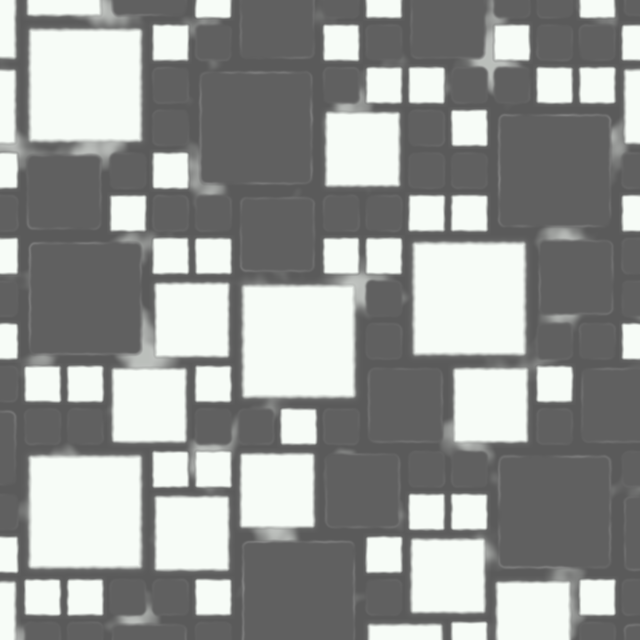
Reproduce this pattern procedurally as a three.js fragment shader.

```glsl
// Irregular packing of light and dark squares, one, two or three cells wide.
// Large squares are jittered in blocks of five cells, medium ones win free room
// by hash priority, small ones fill the rest; noise smudges the gaps between.
varying vec2 vUv;

float hash(vec2 p) {
  return fract(sin(dot(p, vec2(127.1, 311.7))) * 43758.5453);
}

vec2 gradient(vec2 p) {
  float angle = 6.2832 * hash(p + 17.3);
  return vec2(cos(angle), sin(angle));
}

float gradientNoise(vec2 p) {
  vec2 i = floor(p), f = fract(p);
  vec2 u = f * f * f * (f * (f * 6.0 - 15.0) + 10.0);
  vec2 e = vec2(1.0, 0.0);
  float low = mix(dot(gradient(i), f), dot(gradient(i + e), f - e), u.x);
  float high = mix(dot(gradient(i + e.yx), f - e.yx), dot(gradient(i + 1.0), f - 1.0), u.x);
  return mix(low, high, u.y);
}

bool covers(vec2 anchor, float size, vec2 cell) {
  vec2 q = cell - anchor;
  return min(q.x, q.y) > -0.5 && max(q.x, q.y) < size - 0.5;
}

vec2 blockOf(vec2 cell) {
  return floor((cell + 0.5) / 5.0);
}

// Lower left cell of the large square in the block around a cell
vec2 largeAnchor(vec2 cell) {
  vec2 block = blockOf(cell);
  return block * 5.0 + floor(3.0 * vec2(hash(block + 3.7), hash(block + 41.3)));
}

bool inLarge(vec2 cell) {
  return covers(largeAnchor(cell), 3.0, cell);
}

bool mediumFits(vec2 a) {
  return !(inLarge(a) || inLarge(a + vec2(1.0, 0.0)) ||
           inLarge(a + vec2(0.0, 1.0)) || inLarge(a + 1.0));
}

// A medium square stands where it outranks every overlapping rival
bool mediumAt(vec2 a) {
  if (!mediumFits(a)) return false;
  float rank = hash(a);
  for (int j = -1; j <= 1; j++)
    for (int i = -1; i <= 1; i++) {
      vec2 rival = a + vec2(float(i), float(j));
      if (hash(rival) > rank && mediumFits(rival)) return false;
    }
  return true;
}

float roundedBox(vec2 p, float halfSize, float radius) {
  vec2 q = abs(p) - halfSize + radius;
  return length(max(q, 0.0)) + min(max(q.x, q.y), 0.0) - radius;
}

void main() {
  vec2 p = vUv * 15.0 + 0.5;
  vec2 cell = floor(p);

  // Find the square that owns this cell
  vec2 anchor = cell, id = cell;
  float size = 1.0;
  if (inLarge(cell)) {
    anchor = largeAnchor(cell);
    id = blockOf(cell);
    size = 3.0;
  } else {
    for (int j = 0; j <= 1; j++)
      for (int i = 0; i <= 1; i++) {
        vec2 a = cell - vec2(float(i), float(j));
        if (size < 1.5 && mediumAt(a)) {
          anchor = a;
          id = a;
          size = 2.0;
        }
      }
  }

  // An even sequence spreads the light squares
  bool light = fract(dot(id, vec2(0.755, 0.57)) + 0.1) < 0.45;
  bool mottled = size > 2.5 && max(id.x, id.y) > 2.5;

  // Distance to the slightly ragged edge
  float inset = 0.035 + 0.055 * size;
  float d = roundedBox(p - anchor - 0.5 * size, 0.5 * size - inset, light ? 0.05 : 0.14);
  d += 0.02 * gradientNoise(p * 5.0);
  float soft = 0.035 + 0.012 * size;
  float fill = smoothstep(soft, -soft, d);

  // Pale smudges in the gaps
  float cloud = gradientNoise(p * 0.6 + 5.3) + 0.12 * gradientNoise(p * 3.0);
  float smudge = 0.62 * smoothstep(0.14, 0.5, cloud) * smoothstep(-0.06, 0.08, d);

  vec3 pale = vec3(0.97, 0.99, 0.97);
  vec3 color = mix(vec3(0.352), pale, smudge);
  if (mottled) {
    color = mix(color, pale * (0.7 + 0.3 * gradientNoise(p * 7.0)), fill);
  } else if (light) {
    float halo = 0.1 * size * exp(-max(d, 0.0) / 0.05);
    color = mix(mix(color, pale, halo), pale, fill);
  } else {
    // Dark squares carry a faint broken outline
    float outline = exp(-d * d / 0.0012) * (0.5 + gradientNoise(p * 2.0));
    color = mix(color, vec3(0.375), fill) + 0.04 * size * max(outline, 0.0);
  }
  gl_FragColor = vec4(color, 1.0);
}
```
